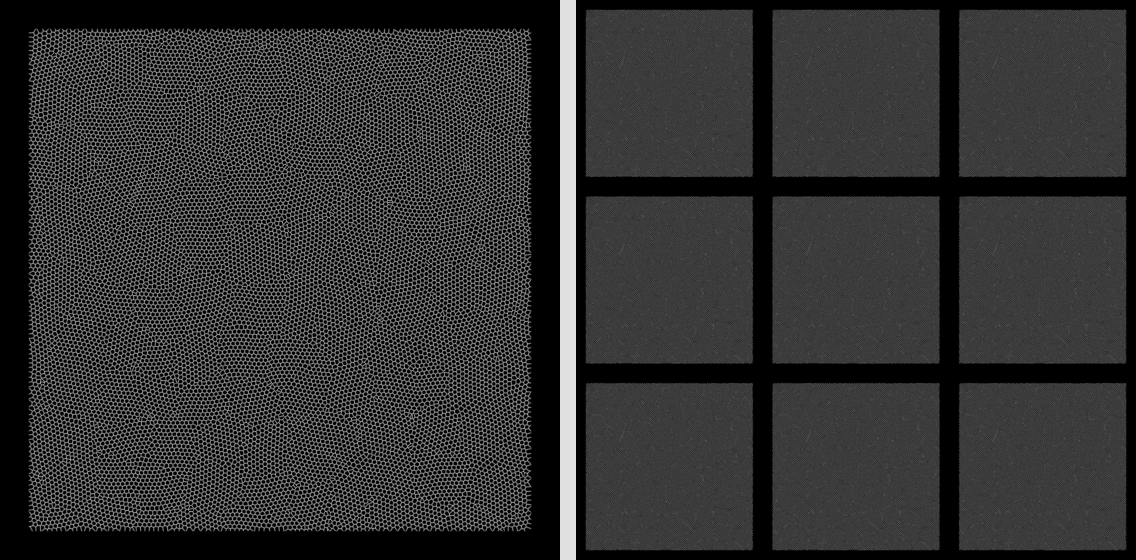
Left, the tile; right, the same tile 3 across and 3 down.
Give the GLSL for this pattern, as a WebGL 2 fragment shader.

```glsl
#version 300 es
precision highp float;
// A square sheet of fine grey honeycomb on black, made of many crystal grains.
// Each grain holds a turned hexagonal lattice of points, merged in pairs where grains
// meet; the thin mesh is the Voronoi diagram of all these points.

uniform vec2 u_resolution;
out vec4 fragColor;

const float GRAINS = 12.0;    // grains per side, wraps around
const float SPACING = 0.008;  // distance between lattice points
const float OVERLAP = 0.25 * SPACING;
const mat2 LATTICE = SPACING * mat2(1.0, 0.0, 0.5, 0.866);

vec2 seed[9];
vec2 grainId[9];
mat2 basis[9];

vec2 hash2(vec2 p) {
    vec2 k = vec2(dot(p, vec2(127.1, 311.7)), dot(p, vec2(269.5, 183.3)));
    return fract(sin(k) * 43758.5453);
}

float boxDistance(vec2 p, float halfSide) {
    vec2 q = abs(p - 0.5) - halfSide;
    return max(q.x, q.y);
}

// Depth of p inside grain i; also finds the grain behind the nearest wall
float grainDepth(vec2 p, int i, out int neighbour) {
    float nearest = 9.0;
    neighbour = i;
    for (int j = 0; j < 9; j++) {
        if (j == i) continue;
        vec2 inward = normalize(seed[i] - seed[j]);
        float depth = dot(p - 0.5 * (seed[i] + seed[j]), inward);
        if (depth < nearest) {
            nearest = depth;
            neighbour = j;
        }
    }
    return nearest;
}

// Lattice point of grain i that lies nearest to p
vec2 nearestPoint(vec2 p, int i) {
    vec2 corner = floor(inverse(basis[i]) * (p - seed[i]));
    vec2 best = vec2(9.0);
    for (int k = 0; k < 4; k++) {
        vec2 q = seed[i] + basis[i] * (corner + vec2(k % 2, k / 2));
        if (distance(q, p) < distance(best, p)) best = q;
    }
    return best;
}

// Distance from the pixel to the edge between two cells, given relative centres
float edgeDistance(vec2 a, vec2 b) {
    return (dot(b, b) - dot(a, a)) / max(2.0 * length(b - a), 1e-5);
}

void main() {
    vec2 uv = gl_FragCoord.xy / u_resolution;
    float pixel = 1.0 / min(u_resolution.x, u_resolution.y);
    float frame = boxDistance(uv, 0.4485);
    if (frame > pixel) {
        fragColor = vec4(0.0, 0.0, 0.0, 1.0);
        return;
    }

    // Grain seeds and their turned lattices around the pixel
    vec2 home = floor(uv * GRAINS);
    for (int i = 0; i < 9; i++) {
        vec2 cell = home + vec2(i % 3 - 1, i / 3 - 1);
        grainId[i] = mod(cell, GRAINS);
        seed[i] = (cell + 0.08 + 0.84 * hash2(grainId[i])) / GRAINS;
        float angle = 1.0472 * hash2(grainId[i] + 41.3).x;
        float c = cos(angle), s = sin(angle);
        basis[i] = mat2(c, s, -s, c) * LATTICE;
    }

    // Three nearest points, relative to the pixel
    vec2 first = vec2(9.0), second = vec2(9.0), third = vec2(9.0);
    for (int i = 0; i < 9; i++) {
        int other, back;
        if (grainDepth(uv, i, other) < -2.0 * SPACING) continue;
        vec2 base = round(inverse(basis[i]) * (uv - seed[i]));

        for (int k = 0; k < 25; k++) {
            vec2 index = base + vec2(k % 5 - 2, k / 5 - 2);
            vec2 point = seed[i] + basis[i] * index;
            float depth = grainDepth(point, i, other);
            if (depth < -OVERLAP) continue;

            // At a wall, one grain of each pair keeps the merged point
            if (depth < 0.9 * SPACING) {
                vec2 partner = nearestPoint(point, other);
                if (grainDepth(partner, other, back) > -OVERLAP) {
                    if (hash2(grainId[i]).x < hash2(grainId[other]).x) continue;
                    point = mix(point, partner, 0.5);
                }
            }

            // Slight disorder, and a slow bend of the rows
            point += 0.14 * SPACING * (hash2(index + 17.0 * grainId[i]) - 0.5);
            point += 0.0014 * sin(6.28319 * (vec2(9.0, 11.0) * point.yx + vec2(0.1, 0.6)));
            if (boxDistance(point, 0.449) > 0.0) continue;

            vec2 r = point - uv;
            float d = dot(r, r);
            if (d < dot(first, first)) {
                third = second;
                second = first;
                first = r;
            } else if (d < dot(second, second)) {
                third = second;
                second = r;
            } else if (d < dot(third, third)) {
                third = r;
            }
        }
    }

    // Soft strands, a little brighter at the nodes
    float reach = max(0.0021, pixel);
    float strand = max(0.0, 1.0 - edgeDistance(first, second) / reach);
    float node = max(0.0, 1.0 - edgeDistance(first, third) / reach);
    float sheet = 1.0 - smoothstep(-pixel, pixel, frame);
    fragColor = vec4(vec3((0.48 * strand + 0.14 * node) * sheet), 1.0);
}
```
